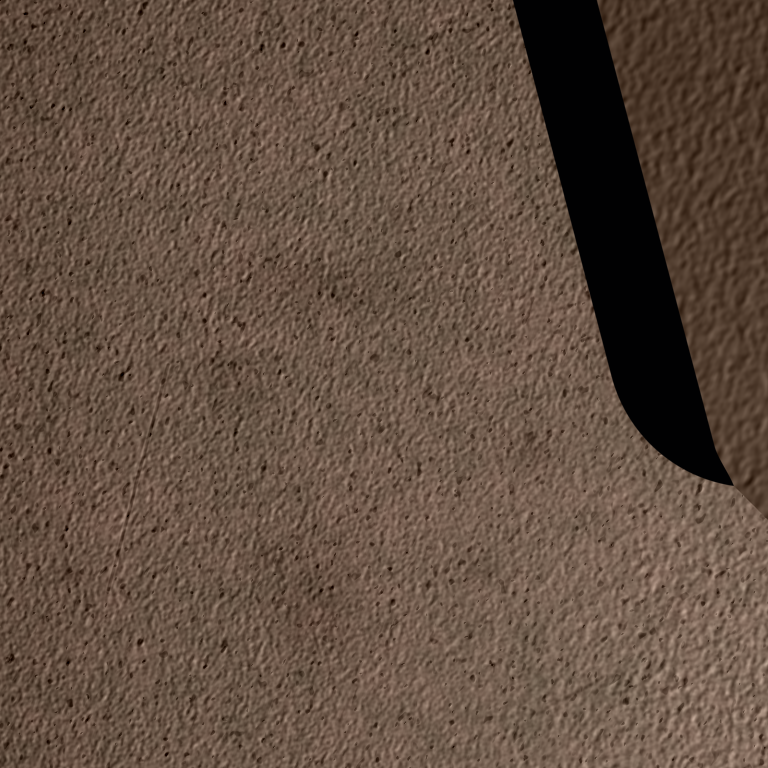
Reproduce this texture procedurally as a WebGL 1 fragment shader.

```glsl
precision highp float;
// A rough brown plaster face with a slanted black slot and a darker wall behind it.
// Distance functions cut the slot and wall; embossed gradient noise gives the grain,
// with ragged pits, soft stains and thin scratches on top.
uniform vec2 u_resolution;

vec2 hash2(vec2 p) {
  p = vec2(dot(p, vec2(127.1, 311.7)), dot(p, vec2(269.5, 183.3)));
  return fract(sin(p) * 43758.5);
}

float corner(vec2 cell, vec2 f, vec2 o) {
  return dot(hash2(cell + o) * 2.0 - 1.0, f - o);
}

float gradientNoise(vec2 p) {
  vec2 i = floor(p), f = fract(p);
  vec2 u = f * f * f * (f * (f * 6.0 - 15.0) + 10.0);
  return mix(mix(corner(i, f, vec2(0, 0)), corner(i, f, vec2(1, 0)), u.x),
             mix(corner(i, f, vec2(0, 1)), corner(i, f, vec2(1, 1)), u.x), u.y);
}

float fbm(vec2 p) {
  float sum = 0.0, amp = 1.0;
  for (int i = 0; i < 4; i++) {
    sum += amp * gradientNoise(p);
    p = mat2(1.6, 1.2, -1.2, 1.6) * p + 3.7;
    amp *= 0.55;
  }
  return sum;
}

// Grain height, stretched a little along the upright diagonal.
float grain(vec2 p, float scale) {
  vec2 q = vec2(p.x - 0.35 * p.y, 0.66 * p.y + 0.1 * p.x) * scale;
  return gradientNoise(q) + 0.7 * gradientNoise(q * 1.8 + 9.3);
}

float emboss(vec2 p, float scale) {
  vec2 d = vec2(0.24, -0.1) / scale;
  return grain(p + d, scale) - grain(p - d, scale);
}

// Small ragged holes, one candidate per cell, each lit on its lower right rim.
float pits(vec2 p, float cells, float share) {
  p += 0.004 * vec2(gradientNoise(p * 130.0), gradientNoise(p * 130.0 + 31.0));
  vec2 q = p * cells, id = floor(q);
  vec2 rnd = hash2(id + 17.0), size = hash2(id + 41.0);
  float radius = mix(0.08, 0.17, size.x * size.x);
  vec2 d = fract(q) - mix(vec2(0.25), vec2(0.75), rnd);
  d.x -= 0.25 * d.y;
  float hole = 1.0 - smoothstep(radius * 0.4, radius * 1.3, length(d * vec2(1.0, 0.75)));
  float rim = 1.0 - smoothstep(0.0, radius, length(d - vec2(1.2, -0.8) * radius));
  return step(size.y, share) * (hole - 0.35 * rim);
}

float stain(vec2 p, vec2 center, vec2 size) {
  vec2 q = (p - center) / size;
  return exp(-dot(q, q));
}

float segment(vec2 p, vec2 a, vec2 b) {
  vec2 ab = b - a;
  return length(p - a - ab * clamp(dot(p - a, ab) / dot(ab, ab), 0.0, 1.0));
}

// Positive inside the slot: a slanted side running into a round lower corner.
float slotDistance(vec2 p) {
  vec2 q = p - vec2(0.983, 0.558);
  float side = dot(q, vec2(0.967, 0.2535)) + 0.1927;
  float bend = 0.1927 - length(q);
  return dot(q, vec2(0.2535, -0.967)) > 0.0 ? bend : side;
}

// Positive inside the wall behind the slot; its side flares out near the foot.
float wallDistance(vec2 p) {
  float flare = 0.012 * smoothstep(0.42, 0.36, p.y);
  float side = (p.x - 0.777 - 0.264 * (1.0 - p.y) - flare) * 0.967;
  return min(side, (p.x + p.y - 1.323) * 0.707);
}

vec3 plaster(float v) {
  return vec3(v, 0.966 * v - 0.067, 0.93 * v - 0.108);
}

vec3 faceColor(vec2 p) {
  float clouds = fbm(p * 5.0 + 2.0), mottle = fbm(p * 24.0);
  float lowRight = smoothstep(0.3, 1.0, p.x) * smoothstep(0.75, 0.1, p.y);
  float v = 0.41 + 0.025 * smoothstep(0.0, 0.5, p.x) + 0.065 * lowRight;
  v -= 0.03 * smoothstep(0.75, 1.0, p.y) + 0.025 * smoothstep(0.2, 0.0, p.x);
  v += 0.02 * clouds + 0.045 * mottle;

  // Stains broken up by noise
  vec2 s = p + 0.025 * vec2(mottle, fbm(p * 24.0 + 50.0));
  float dark = stain(s, vec2(0.41, 0.22), vec2(0.055, 0.07));
  dark += 0.7 * stain(s, vec2(0.42, 0.63), vec2(0.12, 0.04));
  dark += 0.8 * stain(s, vec2(0.30, 0.51), vec2(0.035, 0.04));
  dark += stain(s, vec2(0.345, 0.28), vec2(0.02));
  dark += 1.2 * stain(s, vec2(0.09, 0.25), vec2(0.016));
  dark += stain(s, vec2(0.69, 0.41), vec2(0.03, 0.022));
  dark += stain(s, vec2(0.62, 0.255), vec2(0.018));
  dark += stain(s, vec2(0.52, 0.712), vec2(0.01));
  v -= 0.07 * dark * (0.9 + 0.8 * fbm(p * 40.0 + 5.0));

  // Grain grows coarser and deeper at the lower right
  float relief = mix(emboss(p, 125.0), emboss(p, 95.0), lowRight);
  v += relief * (0.20 + 0.05 * lowRight) + 0.10 * gradientNoise(p * 190.0);
  v -= 0.14 * smoothstep(0.25, 0.55, grain(p + 0.61, 85.0));
  v -= 0.21 * pits(p, 40.0, 0.22) + 0.17 * pits(p + 0.37, 64.0, 0.22);

  // Scratches
  float wobble = 0.002 * gradientNoise(p * 20.0);
  float scratch = segment(p + wobble, vec2(0.219, 0.525), vec2(0.141, 0.232));
  v -= 0.10 * smoothstep(0.003, 0.0005, scratch);
  v += 0.05 * smoothstep(0.002, 0.0, abs(scratch - 0.003));
  v -= 0.08 * smoothstep(0.004, 0.0, segment(p + 3.0 * wobble, vec2(0.79, 0.121), vec2(0.70, 0.07)));
  return plaster(v) + vec3(0.012, -0.004, 0.0) * (clouds + mottle);
}

vec3 wallColor(vec2 p) {
  float v = 0.29 + 0.04 * smoothstep(1.0, 0.4, p.y) + 0.02 * fbm(p * 12.0);
  return plaster(v + 0.14 * emboss(p, 72.0)) + vec3(0.0, 0.0, -0.004);
}

void main() {
  vec2 p = gl_FragCoord.xy / u_resolution;
  float aa = 0.8 / min(u_resolution.x, u_resolution.y);
  float slot = slotDistance(p), wall = wallDistance(p);
  vec3 color = faceColor(p) - 0.03 * smoothstep(-0.006, 0.0, slot);
  color = mix(color, vec3(0.004, 0.002, 0.006), smoothstep(-aa, aa, slot));
  color = mix(color, wallColor(p), smoothstep(-aa, aa, wall));
  gl_FragColor = vec4(clamp(color, 0.0, 1.0), 1.0);
}
```
